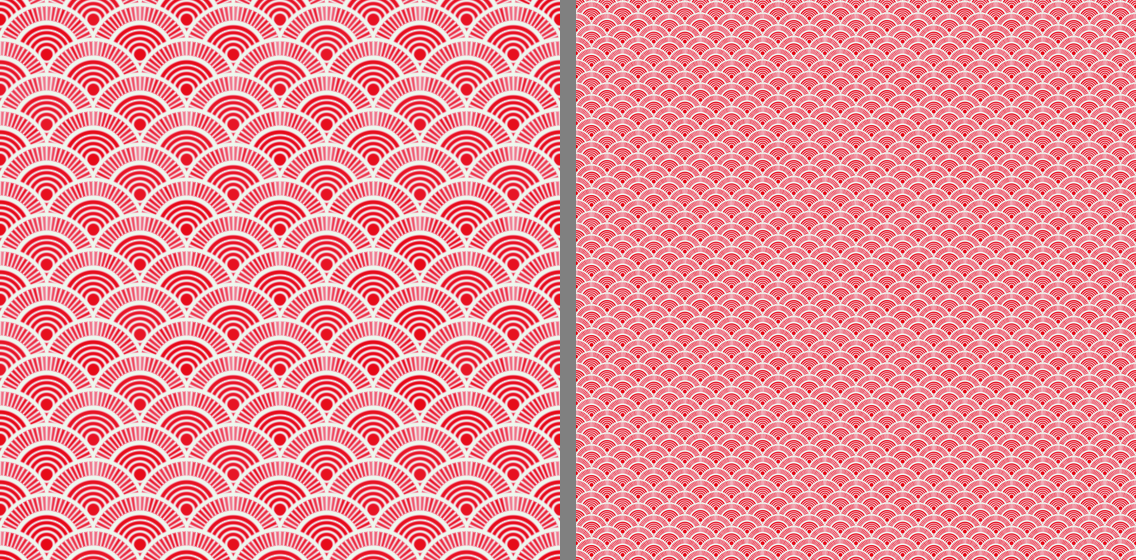
Left: one tile. Right: repeated 3 by 3.
Write a three.js fragment shader that draws this pattern.

```glsl
// Overlapping fan scales in red on pale paper: 6 across, 16 staggered rows.
// Each scale is a disc with a pale rim, a ring of rays and concentric arcs;
// rows are painted from the back (upper) to the front (lower).
varying vec2 vUv;

const vec3 PAPER = vec3(0.93, 0.97, 0.93);
const vec3 RED = vec3(0.90, 0.035, 0.085);
const float COLUMNS = 6.0;
const float ROWS = 16.0;
const float ROW_STEP = 0.75;     // lengths are in half widths of a scale
const float ROW_PHASE = 0.44;    // height of the first row of centres, in rows
const float SCALE_RADIUS = 1.12;
const float RAY_OUTER = 1.03;
const float RAY_INNER = 0.735;
const float ARC_OUTER = 0.63;
const float ARC_STEP = 0.125;
const float RAY_ANGLE = 6.2831853 / 60.0;
const float SOFTNESS = 0.026;

float hash(vec2 p) {
  return fract(sin(dot(p, vec2(127.1, 311.7))) * 43758.5453);
}

// Coverage of a shape from its signed distance, negative inside.
float cover(float distanceToEdge) {
  return 1.0 - smoothstep(-SOFTNESS, SOFTNESS, distanceToEdge);
}

// Ring of tapering rays, paler near the upright axis and uneven in ink.
float rays(vec2 p, float radius, vec2 id) {
  float angle = atan(p.x, p.y);
  float cell = floor(angle / RAY_ANGLE);
  float offset = abs(angle - (cell + 0.5) * RAY_ANGLE) * radius;
  float halfWidth = 0.3 * RAY_ANGLE * radius;
  float ring = max(radius - RAY_OUTER, RAY_INNER - radius);
  float fade = 0.35 * exp(-angle * angle / 0.03);
  float ink = 1.0 - fade - 0.16 * hash(id + vec2(cell * 0.37, 5.0));
  return cover(max(offset - halfWidth, ring)) * ink;
}

// Concentric arcs around a solid core; the outermost arc is the thickest.
float arcs(float radius) {
  float index = max(floor((ARC_OUTER + 0.025 - radius) / ARC_STEP), 0.0);
  float outer = ARC_OUTER - index * ARC_STEP;
  float width = index < 0.5 ? 0.086 : 0.074;
  float band = max(radius - outer, outer - width - radius);
  float core = radius - (ARC_OUTER - 4.0 * ARC_STEP);
  return max(cover(band) * step(index, 3.5), cover(core));
}

// Red ink of one scale, at a point relative to its centre.
float scaleInk(vec2 p, vec2 id) {
  float radius = length(p);
  float wear = 1.0 - 0.06 * hash(id);
  return max(rays(p, radius, id), arcs(radius)) * wear;
}

// Lay one row of scales over the ink already present.
float paintRow(float ink, vec2 p, float row) {
  float shift = 1.0 - mod(row, 2.0);
  float column = floor((p.x - shift) * 0.5 + 0.5);
  vec2 centre = vec2(column * 2.0 + shift, (row + ROW_PHASE) * ROW_STEP);
  vec2 local = p - centre;
  vec2 id = vec2(mod(column, COLUMNS), mod(row, ROWS));
  return mix(ink, scaleInk(local, id), cover(length(local) - SCALE_RADIUS));
}

// Paper to red, with a cool pink tint in the half tones.
vec3 inkColour(float ink) {
  return mix(PAPER, RED, ink) + ink * (1.0 - ink) * vec3(0.11, 0.0, 0.29);
}

void main() {
  vec2 p = vUv * vec2(2.0 * COLUMNS, ROWS * ROW_STEP);
  float baseRow = floor(p.y / ROW_STEP - ROW_PHASE);
  float ink = 0.0;
  for (int i = 0; i < 5; i++) {
    ink = paintRow(ink, p, baseRow + 2.0 - float(i));
  }
  gl_FragColor = vec4(inkColour(ink), 1.0);
}
```
